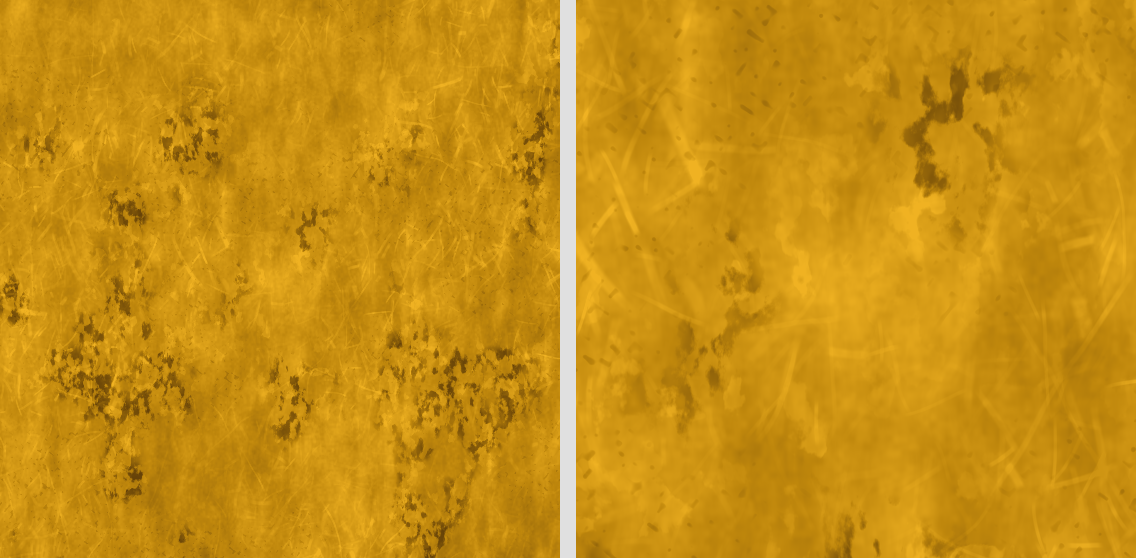
Left, the full canvas; right, a detail of the centre.
Reproduce this texture procedurally as a Shadertoy shader.

```glsl
const vec3 SHADOW = vec3(0.40, 0.26, 0.03);
const vec3 OCHRE = vec3(0.75, 0.53, 0.048);
const vec3 GOLD = vec3(0.94, 0.70, 0.135);
const float BASE_TONE = 0.781;       // tone is the red level of the paint
const float CLOUD_CONTRAST = 0.23;
const float MOTTLE_CONTRAST = 0.20;
const float STREAK_CONTRAST = 0.13;
const float GRAIN_CONTRAST = 0.04;
const float SCRATCH_GAIN = 0.125;
const float FLECK_GAIN = 0.075;
const float STAIN_DEPTH = 0.29;
const float SPECK_DEPTH = 0.09;
const int SCRATCH_LAYERS = 7;
const float SCRATCH_SCALE = 6.5;     // cells per canvas height, coarsest layer
const float SCRATCH_STEP = 1.36;
const float FLAT_SHARE = 0.2;        // share of scratches lying near level
const float LEAN_SPREAD = 1.3;       // radians around the main direction
const float THIN = 0.0016;
const float THICK = 0.0058;

vec3 hash3(vec2 p) {
    vec3 q = fract(p.xyx * vec3(0.1031, 0.1030, 0.0973));
    q += dot(q, q.yxz + 33.33);
    return fract((q.xxy + q.yzz) * q.zyx);
}

float noise(vec2 p) {
    vec2 i = floor(p), f = fract(p);
    f = f * f * (3.0 - 2.0 * f);
    float low = mix(hash3(i).x, hash3(i + vec2(1, 0)).x, f.x);
    float high = mix(hash3(i + vec2(0, 1)).x, hash3(i + vec2(1, 1)).x, f.x);
    return mix(low, high, f.y);
}

float fbm(vec2 p) {
    float sum = 0.0, amp = 0.5;
    for (int i = 0; i < 5; i++) {
        sum += amp * noise(p);
        p = mat2(1.6, 1.2, -1.2, 1.6) * p + 17.3;
        amp *= 0.5;
    }
    return sum / 0.96875;
}

// One tapered, slightly bent stroke per cell
float scratches(vec2 p, float scale, float seed, float pixel) {
    vec2 home = floor(p * scale);
    float light = 0.0;
    for (int y = -1; y <= 1; y++)
    for (int x = -1; x <= 1; x++) {
        vec2 id = home + vec2(x, y);
        vec3 a = hash3(id + seed), b = hash3(id + seed + 71.7);
        vec2 d = p * scale - id - a.xy;
        float angle = (b.y - 0.5) * LEAN_SPREAD + (b.x < FLAT_SHARE ? 1.5 : 0.1);
        vec2 dir = vec2(sin(angle), cos(angle));
        float along = dot(d, dir);
        float bend = (fract(b.x * 13.0) - 0.5) * 0.4;
        float across = d.x * dir.y - d.y * dir.x + bend * along * along;
        float reach = mix(0.25, 0.85, a.z);
        float width = max(mix(THIN, THICK, b.z * b.z), 1.2 * pixel) * scale;
        float stroke = 1.0 - smoothstep(0.3, 1.0, abs(across) / width);
        stroke *= 1.0 - smoothstep(0.6, 1.0, abs(along) / reach);
        float strength = fract(a.z * 29.0);
        light = max(light, stroke * mix(0.12, 1.0, strength * strength));
    }
    return light;
}

vec3 paint(float tone) {
    vec3 dark = mix(SHADOW, OCHRE, clamp((tone - SHADOW.r) / (OCHRE.r - SHADOW.r), 0.0, 1.0));
    return mix(dark, GOLD, clamp((tone - OCHRE.r) / (GOLD.r - OCHRE.r), 0.0, 1.0));
}

void mainImage(out vec4 fragColor, in vec2 fragCoord) {
    vec2 p = fragCoord / iResolution.y;
    float pixel = 1.0 / iResolution.y;
    vec2 wobble = vec2(noise(p * 28.0), noise(p * 28.0 + 40.0)) - 0.5;
    vec2 q = p + 0.008 * wobble;

    // Worn paint: clouds, mottling, upright streaks, grain
    float tone = BASE_TONE;
    tone += CLOUD_CONTRAST * (fbm(p * vec2(4.6, 3.8) + 3.1) - 0.5);
    tone += MOTTLE_CONTRAST * (fbm(q * vec2(30.0, 20.0) + 8.0) - 0.5);
    tone += STREAK_CONTRAST * (fbm(q * vec2(60.0, 11.0) + 21.0) - 0.5);
    tone += GRAIN_CONTRAST * (noise(p * 230.0) - 0.5);

    // Crumbling dark stains and tiny specks
    float patchField = fbm(p * vec2(9.5, 6.5) + 52.0);
    float stain = smoothstep(0.59, 0.73, patchField);
    stain *= smoothstep(0.47, 0.66, fbm(q * vec2(105.0, 68.0) + 5.0));
    float speck = smoothstep(0.78, 0.95, noise(mat2(0.8, 0.6, -0.6, 0.8) * p * 210.0 + 11.0));
    speck *= smoothstep(0.42, 0.62, fbm(p * 6.0 + 90.0));
    tone -= STAIN_DEPTH * stain + SPECK_DEPTH * speck;

    // Pale scratches, gathered in worn areas and broken along their length
    float light = 0.0, scale = SCRATCH_SCALE;
    for (int i = 0; i < SCRATCH_LAYERS; i++) {
        light += scratches(q, scale, 19.0 * float(i) + 7.0, pixel);
        scale *= SCRATCH_STEP;
    }
    float worn = smoothstep(0.34, 0.64, fbm(p * 6.0 + 33.0));
    float broken = mix(0.35, 1.0, noise(q * 75.0 + 60.0));
    tone += SCRATCH_GAIN * min(light, 1.3) * mix(0.3, 1.0, worn) * broken;

    // Pale chips crowd around the stains
    float fleck = smoothstep(0.60, 0.68, fbm(q * vec2(58.0, 42.0) + 77.0));
    tone += FLECK_GAIN * fleck * mix(0.3, 1.0, smoothstep(0.50, 0.64, patchField));

    fragColor = vec4(paint(tone), 1.0);
}
```
